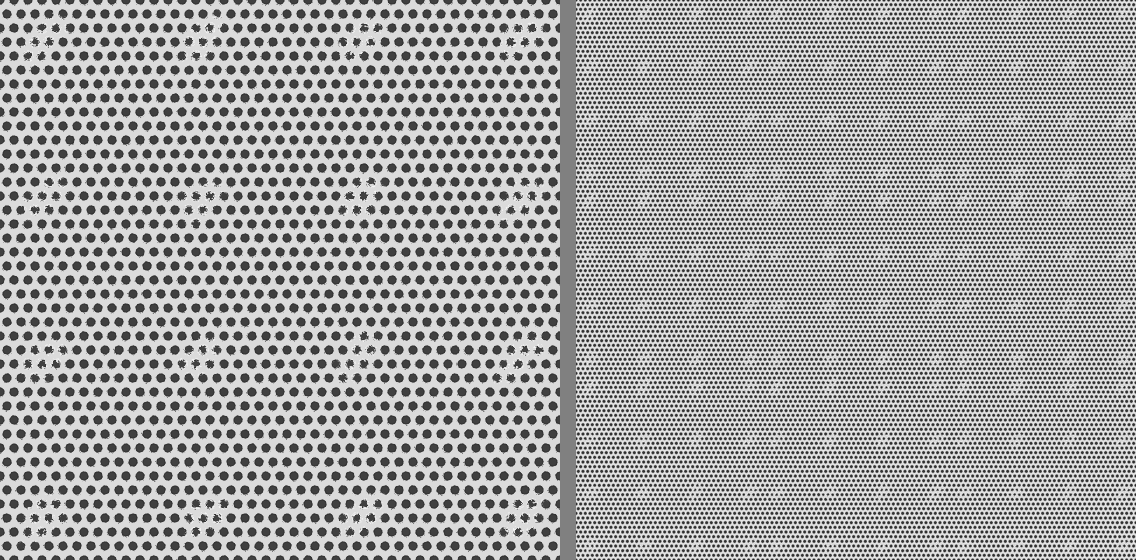
Left: one tile. Right: repeated 3 by 3.
This pattern is drawn by a WebGL 1 fragment shader. Its source:

```glsl
precision highp float;
uniform vec2 u_resolution;

#define DOTS 40.0
#define RADIUS 0.327
#define ROUGHNESS 0.045
#define FRINGE 0.65
#define WEAR 0.85
#define PATCHES 4.0
#define PATCH_START 0.078
#define PATCH_STEP 0.284
#define GROUND vec3(0.86)
#define INK vec3(0.25)
#define RIM vec3(0.205)
#define FLECK vec3(0.96)

float hash(vec2 p) {
  vec3 q = fract(p.xyx * vec3(0.1031, 0.1030, 0.0973));
  q += dot(q, q.yzx + 33.33);
  return fract((q.x + q.y) * q.z);
}

float cornerSlope(vec2 cell, vec2 offset, float period) {
  float angle = 6.2832 * hash(mod(cell, period) + period);
  return dot(vec2(cos(angle), sin(angle)), offset);
}

// Gradient noise that wraps after one canvas
float noise(vec2 uv, float period) {
  vec2 p = uv * period;
  vec2 cell = floor(p);
  vec2 f = p - cell;
  vec2 s = f * f * f * (f * (f * 6.0 - 15.0) + 10.0);
  vec2 e = vec2(1.0, 0.0);
  float low = mix(cornerSlope(cell, f, period),
                  cornerSlope(cell + e.xy, f - e.xy, period), s.x);
  float high = mix(cornerSlope(cell + e.yx, f - e.yx, period),
                   cornerSlope(cell + e.xx, f - e.xx, period), s.x);
  return mix(low, high, s.y);
}

// Slanted worn areas on a loose grid, clear of the canvas edges
float wearMask(vec2 uv) {
  vec2 grid = (uv - PATCH_START) / PATCH_STEP;
  vec2 nearest = clamp(floor(grid + 0.5), 0.0, PATCHES - 1.0);
  vec2 d = (grid - nearest) * PATCH_STEP;
  vec2 slanted = vec2(d.x + d.y, d.y - d.x) * 0.7071;
  float reach = length(slanted / vec2(0.06, 0.035)) + 0.6 * noise(uv, 24.0);
  return WEAR * (1.0 - smoothstep(0.55, 1.05, reach));
}

void main() {
  vec2 uv = gl_FragCoord.xy / u_resolution;
  float pixel = DOTS / min(u_resolution.x, u_resolution.y);

  // Staggered dot lattice
  vec2 p = uv * DOTS;
  float row = floor(p.y + 0.5);
  p.x += 0.5 * mod(row, 2.0);
  float column = floor(p.x + 0.5);
  vec2 local = p - vec2(column, row);
  vec2 id = mod(vec2(column, row), DOTS);

  float grain = noise(uv, DOTS * 8.0);
  float wear = wearMask(uv);
  float radial = length(local);
  float circle = radial - RADIUS;

  // Ragged outline, chipped where worn
  float edge = circle + ROUGHNESS * noise(uv, DOTS * 6.0);
  edge += wear * 0.5 * max(noise(uv + 0.37, DOTS * 4.0), 0.0);
  float ink = 1.0 - smoothstep(-0.6 * pixel, 0.6 * pixel, edge);

  // Broken crescent of specks below each dot
  float angle = -2.0 + 1.8 * (hash(id + 7.0) - 0.5);
  float facing = dot(local / max(radial, 0.001), vec2(cos(angle), sin(angle)));
  float crescent = smoothstep(0.02, 0.05, circle)
                 * (1.0 - smoothstep(0.06, 0.10, circle))
                 * smoothstep(0.5, 0.85, facing);
  float specks = FRINGE * crescent * smoothstep(0.08, 0.28, grain);

  // Pale flecks and scratches around worn rims
  float nearRim = 1.0 - smoothstep(0.07, 0.15, abs(circle));
  float scratch = 1.0 - smoothstep(0.03, 0.10, abs(noise(uv + 0.19, DOTS * 3.0)));
  float flecks = wear * nearRim * max(scratch * 0.6, smoothstep(0.12, 0.3, -grain));

  vec3 dotColor = mix(INK, RIM, smoothstep(-0.12, -0.05, circle));
  vec3 color = mix(GROUND, dotColor, max(ink, specks));
  color = mix(color, FLECK, flecks);
  gl_FragColor = vec4(color, 1.0);
}
```
